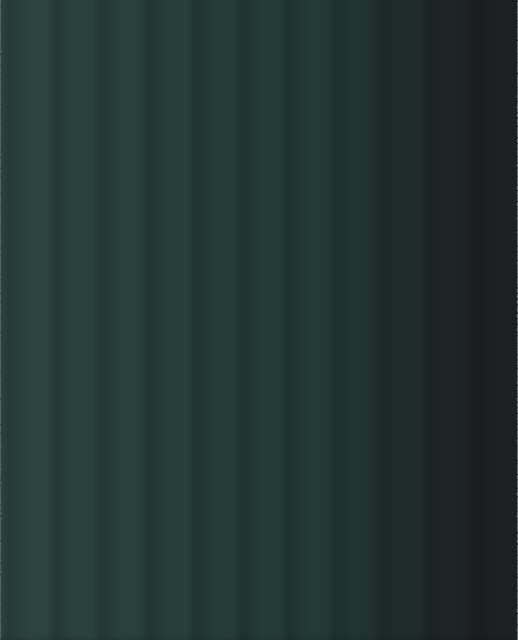
This background is drawn by a Shadertoy shader. Its source:

```glsl
// Dark green pleats: equal vertical folds over a horizontal colour ramp.
// Each fold repeats by fract() and casts a soft shadow around its edge.
// Gradient noise frays the thin pale rims at the left and right sides.

#define FOLD_WIDTH 0.0902
#define FOLD_START 0.0160
#define SHADOW_DEPTH 0.14
#define SHADOW_REACH 0.50
#define RIM_WIDTH 0.0022
#define RIM_CELLS 230.0
#define RIM_STRENGTH 0.55

const vec3 SAGE  = vec3(0.178, 0.275, 0.258);
const vec3 PINE  = vec3(0.133, 0.230, 0.212);
const vec3 SLATE = vec3(0.122, 0.165, 0.167);
const vec3 COAL  = vec3(0.115, 0.129, 0.139);
const vec3 CHALK = vec3(0.72, 0.76, 0.74);

// Random slope in -1..1 for a lattice point
float slope(float cell) {
    return fract(sin(cell * 127.1) * 437.585) * 2.0 - 1.0;
}

// One-dimensional gradient noise
float gradientNoise(float p) {
    float cell = floor(p);
    float f = p - cell;
    float blend = f * f * f * (f * (f * 6.0 - 15.0) + 10.0);
    return mix(slope(cell) * f, slope(cell + 1.0) * (f - 1.0), blend);
}

// Colour ramp from sage on the left to coal on the right
vec3 clothColor(float x) {
    vec3 color = mix(SAGE, PINE, smoothstep(-0.15, 0.70, x));
    color = mix(color, SLATE, smoothstep(0.59, 0.84, x));
    return mix(color, COAL, smoothstep(0.80, 0.94, x));
}

// Shadow: short rise before an edge, longer fade after it
float foldShadow(float x) {
    float f = fract((x - FOLD_START) / FOLD_WIDTH);
    float after = 1.0 - smoothstep(0.0, SHADOW_REACH, f);
    float before = smoothstep(0.78, 1.0, f);
    return max(after, before);
}

void mainImage(out vec4 fragColor, in vec2 fragCoord) {
    vec2 uv = fragCoord / iResolution.xy;
    float pixel = 1.0 / iResolution.x;

    // Folded cloth, slightly darker along the bottom
    vec3 color = clothColor(uv.x);
    color *= 1.0 - SHADOW_DEPTH * foldShadow(uv.x);
    color *= 1.0 - 0.10 * (1.0 - smoothstep(0.0, 0.008, uv.y));

    // Frayed rims at both sides
    float side = step(0.5, uv.x);
    float edgeDistance = min(uv.x, 1.0 - uv.x);
    float fray = gradientNoise(uv.y * RIM_CELLS + side * 371.0);
    float width = RIM_WIDTH * (0.8 + 1.6 * fray);
    float rim = 1.0 - smoothstep(width - 0.5 * pixel, width + 0.5 * pixel, edgeDistance);
    color = mix(color, CHALK, rim * RIM_STRENGTH * mix(0.5, 1.0, side));

    fragColor = vec4(color, 1.0);
}
```
